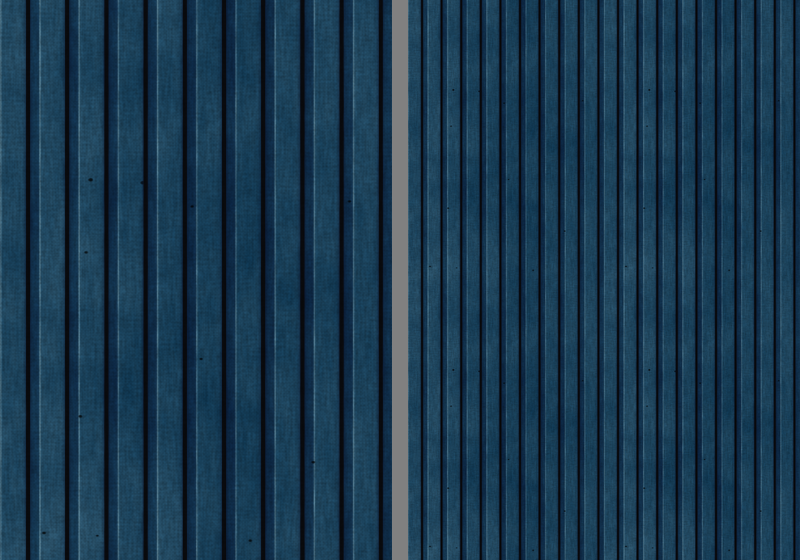
Left: one tile. Right: repeated 2 by 2.
Give the GLSL for this pattern, as a Shadertoy shader.

```glsl
const float TAU = 6.28318;

float hash(vec2 p) {
    return fract(sin(dot(p, vec2(127.1, 311.7))) * 43758.5);
}

float cornerSlope(vec2 cell, vec2 offset, vec2 period) {
    float angle = TAU * hash(mod(cell, period));
    return dot(vec2(cos(angle), sin(angle)), offset);
}

// Gradient noise that wraps after a whole number of cells
float wrapNoise(vec2 uv, vec2 period) {
    vec2 p = uv * period;
    vec2 i = floor(p), f = p - i;
    vec2 w = f * f * f * (f * (f * 6.0 - 15.0) + 10.0);
    vec2 e = vec2(1.0, 0.0);
    return mix(
        mix(cornerSlope(i, f, period), cornerSlope(i + e, f - e, period), w.x),
        mix(cornerSlope(i + e.yx, f - e.yx, period), cornerSlope(i + 1.0, f - 1.0, period), w.x),
        w.y);
}

// Broad fading, blotches and brushed streaks
float wearTone(vec2 uv) {
    float tone = 0.10 * cos(TAU * (uv.x - 0.06)) + 0.07 * cos(TAU * (uv.y - 0.93));
    vec2 period = vec2(4.0, 5.0);
    float gain = 0.30;
    for (int octave = 0; octave < 4; octave++) {
        tone += gain * wrapNoise(uv, period);
        period *= 2.0;
        gain *= 0.72;
    }
    return tone + 0.18 * wrapNoise(uv, vec2(80.0, 12.0));
}

// Fine crossed threads with grain
float weave(vec2 uv) {
    float warp = wrapNoise(uv, vec2(170.0, 34.0));
    float weft = wrapNoise(uv, vec2(40.0, 230.0));
    float grain = wrapNoise(uv, vec2(150.0, 214.0));
    float threads = cos(TAU * 120.0 * uv.x) * cos(TAU * 170.0 * uv.y);
    return 0.16 * warp + 0.13 * weft + 0.12 * grain + 0.03 * threads;
}

// Sparse dark pits
float pits(vec2 uv, float pixel) {
    vec2 p = uv * vec2(7.0, 10.0);
    vec2 cell = floor(p);
    vec2 center = 0.2 + 0.6 * vec2(hash(cell + 3.1), hash(cell + 8.7));
    float size = 0.012 + 0.016 * hash(cell + 5.3);
    float shown = step(0.86, hash(cell + 1.9));
    float d = length((p - cell - center) * vec2(0.7, 1.0));
    return shown * (1.0 - smoothstep(size - pixel * 5.0, size + pixel * 7.0, d));
}

void mainImage(out vec4 fragColor, in vec2 fragCoord) {
    vec2 uv = fragCoord / iResolution.xy;
    float pixel = 1.0 / iResolution.x;
    float aa = 10.0 * pixel;

    // Ten ribs, each starting at the middle of a groove
    float x = uv.x * 10.0 + 0.285;
    float rib = mod(floor(x), 10.0);
    float f = fract(x);
    float ribTone = hash(vec2(rib, 4.0)) - 0.5;
    float tone = wearTone(uv);

    // Raised face and shaded side
    float light = clamp(0.47 + tone + 0.16 * ribTone, 0.0, 1.0);
    vec3 face = mix(vec3(0.05, 0.20, 0.30), vec3(0.17, 0.32, 0.41), light);
    vec3 side = mix(vec3(0.03, 0.12, 0.23), vec3(0.09, 0.24, 0.34), light);
    vec3 color = mix(side, face, smoothstep(0.26, 0.33, f));

    // Pale folded edge
    float edge = abs(f - 0.305);
    float worn = 0.65 + 0.25 * ribTone + 0.5 * wrapNoise(uv, vec2(10.0, 24.0));
    float ridge = 1.0 - smoothstep(0.014 - 0.5 * aa, 0.014 + 0.9 * aa, edge);
    color = mix(color, vec3(0.31, 0.45, 0.52), ridge * clamp(worn + 0.5 * tone, 0.25, 0.9));
    color += vec3(0.025, 0.03, 0.03) * exp(-edge * 22.0);

    color *= 1.0 + weave(uv);
    color *= 1.0 - 0.75 * pits(uv, pixel);

    // Navy shadow around a black groove
    float groove = min(f, 1.0 - f);
    float shadow = exp(-max(groove - 0.05, 0.0) * 26.0);
    color = mix(color, vec3(0.04, 0.09, 0.19), shadow * (0.72 - 0.4 * tone));
    float halfWidth = 0.053 + 0.008 * (hash(vec2(rib, 9.0)) - 0.5)
        + 0.005 * wrapNoise(uv, vec2(10.0, 40.0));
    float black = 1.0 - smoothstep(halfWidth - 0.6 * aa, halfWidth + 0.6 * aa, groove);
    color = mix(color, vec3(0.035, 0.038, 0.05) * (1.0 + weave(uv)), black);

    fragColor = vec4(clamp(color, 0.0, 1.0), 1.0);
}
```
